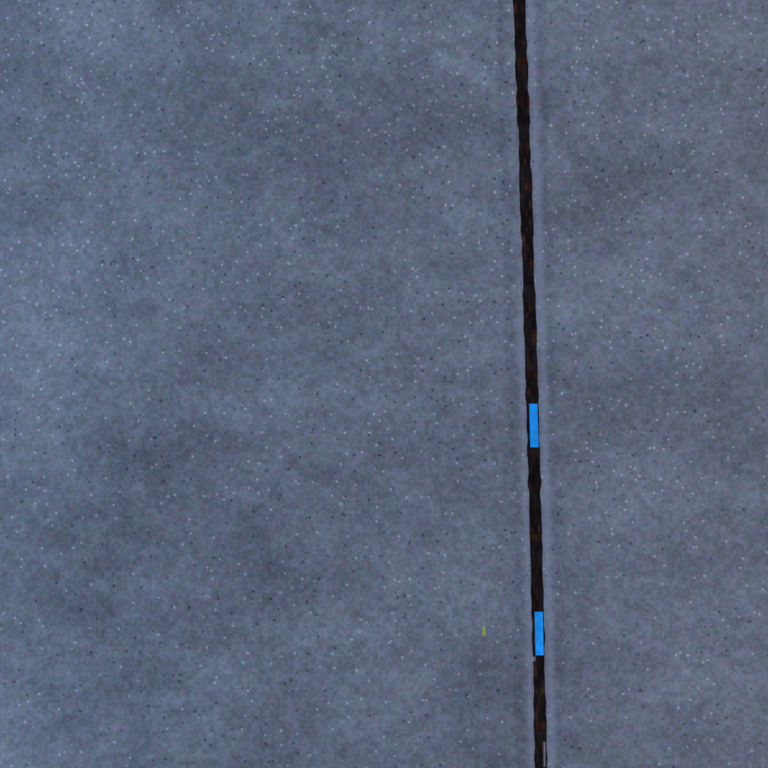
This texture is drawn by a WebGL 2 fragment shader. Its source:

```glsl
#version 300 es
precision highp float;
// Blue-grey concrete slabs split by a dark, leaning joint holding two blue strips.
uniform vec2 u_resolution;
out vec4 fragColor;

const vec3 CONCRETE   = vec3(0.358, 0.400, 0.482);
const vec3 COOL_TINT  = vec3(-0.010, 0.012, 0.030);
const vec3 JOINT_DARK = vec3(0.085, 0.075, 0.090);
const vec3 JOINT_RUST = vec3(0.230, 0.120, 0.085);
const vec3 LIP_LIGHT  = vec3(0.430, 0.475, 0.590);
const vec3 STRIP_BLUE = vec3(0.110, 0.530, 0.900);
const vec3 FLECK      = vec3(0.560, 0.590, 0.330);
const vec3 CHIP       = vec3(0.500, 0.540, 0.610);
const float JOINT_HALF  = 0.0078;
const float GRAIN_SCALE = 300.0;
const float GRAIN_GAIN  = 0.115;
const float CHROMA_GAIN = 0.055;
const float CELL_SCALE  = 85.0;

// Broad stains: centre, radius, brightness
const int STAINS = 10;
const vec4 STAIN[STAINS] = vec4[](
  vec4(0.14, 0.98, 0.07, 0.050), vec4(0.02, 0.57, 0.15, 0.040),
  vec4(0.04, 0.43, 0.12, 0.030), vec4(0.14, 0.31, 0.11, -0.040),
  vec4(0.34, 0.29, 0.05, -0.040), vec4(0.76, 0.73, 0.06, -0.045),
  vec4(0.64, 0.10, 0.07, -0.035), vec4(0.89, 0.63, 0.13, 0.020),
  vec4(0.40, 0.55, 0.18, -0.014), vec4(0.90, 0.13, 0.16, 0.015));

// Integer hash giving three values in 0..1
vec3 hash3(vec2 cell) {
  uvec3 v = uvec3(ivec3(ivec2(cell), 7)) * 1664525u + 1013904223u;
  v.x += v.y * v.z; v.y += v.z * v.x; v.z += v.x * v.y;
  v ^= v >> 16u;
  v.x += v.y * v.z; v.y += v.z * v.x; v.z += v.x * v.y;
  return vec3(v >> 8u) / 16777216.0;
}

vec3 smoothNoise(vec2 p) {
  vec2 i = floor(p), f = fract(p);
  f = f * f * (3.0 - 2.0 * f);
  return mix(mix(hash3(i), hash3(i + vec2(1, 0)), f.x),
             mix(hash3(i + vec2(0, 1)), hash3(i + vec2(1, 1)), f.x), f.y);
}

// Nearest cell point: distance and that point's random value
vec2 cellular(vec2 p) {
  vec2 base = floor(p), best = vec2(9.0, 0.0);
  for (int y = -1; y <= 1; y++)
    for (int x = -1; x <= 1; x++) {
      vec2 cell = base + vec2(x, y);
      vec3 h = hash3(cell);
      float d = length(cell + h.xy - p);
      if (d < best.x) best = vec2(d, h.z);
    }
  return best;
}

float jointCentre(float y) { return 0.7045 - 0.0195 * y - 0.009 * y * y; }

// Soft-edged box coverage
float boxMask(vec2 p, vec2 halfSize, float blur) {
  vec2 q = abs(p) - halfSize;
  float d = length(max(q, 0.0)) + min(max(q.x, q.y), 0.0);
  return 1.0 - smoothstep(-blur, blur, d);
}

vec3 concrete(vec2 uv) {
  // Clouding and stains
  float tone = 0.0;
  for (int i = 0; i < STAINS; i++) {
    vec2 d = (uv - STAIN[i].xy) / STAIN[i].z;
    tone += STAIN[i].w * exp(-dot(d, d));
  }
  for (int i = 0; i < 4; i++) {
    float scale = 7.0 * exp2(float(i));
    tone += (smoothNoise(uv * scale * vec2(0.8, 1.2) + 31.0).x - 0.5) * 0.03;
  }
  vec3 colour = CONCRETE + tone + COOL_TINT * (0.45 - uv.x + 8.0 * tone);

  // Fine grain with slight colour variation
  vec3 grain = smoothNoise(uv * GRAIN_SCALE) - 0.5;
  vec3 coarse = smoothNoise(uv * GRAIN_SCALE * 0.45 + 57.0) - 0.5;
  colour += GRAIN_GAIN * (0.65 * grain.x + 0.45 * coarse.x);
  colour += CHROMA_GAIN * (grain.yzx - dot(grain, vec3(1.0 / 3.0)));

  // Bright grit, denser near the top, and dark pits
  vec2 grit = cellular(uv * CELL_SCALE);
  float dotMask = 1.0 - smoothstep(0.06, 0.24, grit.x);
  float bright = step(0.90 - 0.15 * uv.y, grit.y);
  float pit = step(grit.y, 0.09);
  return colour + dotMask * (0.13 * bright - 0.10 * pit);
}

void main() {
  vec2 uv = gl_FragCoord.xy / u_resolution;
  float blur = max(0.0013, 0.7 / u_resolution.x);
  float side = uv.x - jointCentre(uv.y);
  vec3 colour = concrete(uv);

  // Worn lips beside the joint, with a faint shade outside them
  float rightLip = exp(-pow((side - 0.0150) / 0.0055, 2.0));
  float leftLip = exp(-pow((side + 0.0125) / 0.0040, 2.0));
  leftLip *= 1.0 - smoothstep(0.55, 0.75, uv.y);
  colour = mix(colour, LIP_LIGHT, 0.55 * rightLip + 0.50 * leftLip);
  colour -= 0.025 * exp(-pow((abs(side) - 0.026) / 0.007, 2.0));

  // Dark joint with ragged edges and rusty debris
  float ragged = (smoothNoise(vec2(side * 40.0 + 3.0, uv.y * 70.0)).x - 0.5) * 0.0025;
  float jointMask = 1.0 - smoothstep(-blur, blur, abs(side) - JOINT_HALF - ragged);
  vec3 debris = smoothNoise(vec2(side * 240.0 + 20.0, uv.y * 90.0));
  vec3 filling = mix(JOINT_DARK, JOINT_RUST, 0.75 * smoothstep(0.55, 0.95, debris.x));
  filling += 0.06 * (debris.y - 0.5);
  colour = mix(colour, filling, jointMask);

  // Two blue strips lodged in the joint
  for (int i = 0; i < 2; i++) {
    vec2 p = vec2(side - 0.0012, uv.y - (i == 0 ? 0.446 : 0.175));
    float shade = 0.9 + 0.2 * smoothNoise(uv * 160.0).x;
    colour = mix(colour, STRIP_BLUE * shade, boxMask(p, vec2(0.0056, 0.0285), blur));
  }

  // Small yellow-green fleck and pale chips
  colour = mix(colour, FLECK, 0.85 * boxMask(uv - vec2(0.630, 0.178), vec2(0.002, 0.006), 0.002));
  colour = mix(colour, CHIP, 0.7 * boxMask(uv - vec2(0.709, 0.018), vec2(0.0015, 0.016), 0.002));
  colour = mix(colour, CHIP, 0.7 * boxMask(uv - vec2(0.695, 0.142), vec2(0.0025, 0.003), 0.002));
  fragColor = vec4(clamp(colour, 0.0, 1.0), 1.0);
}
```
